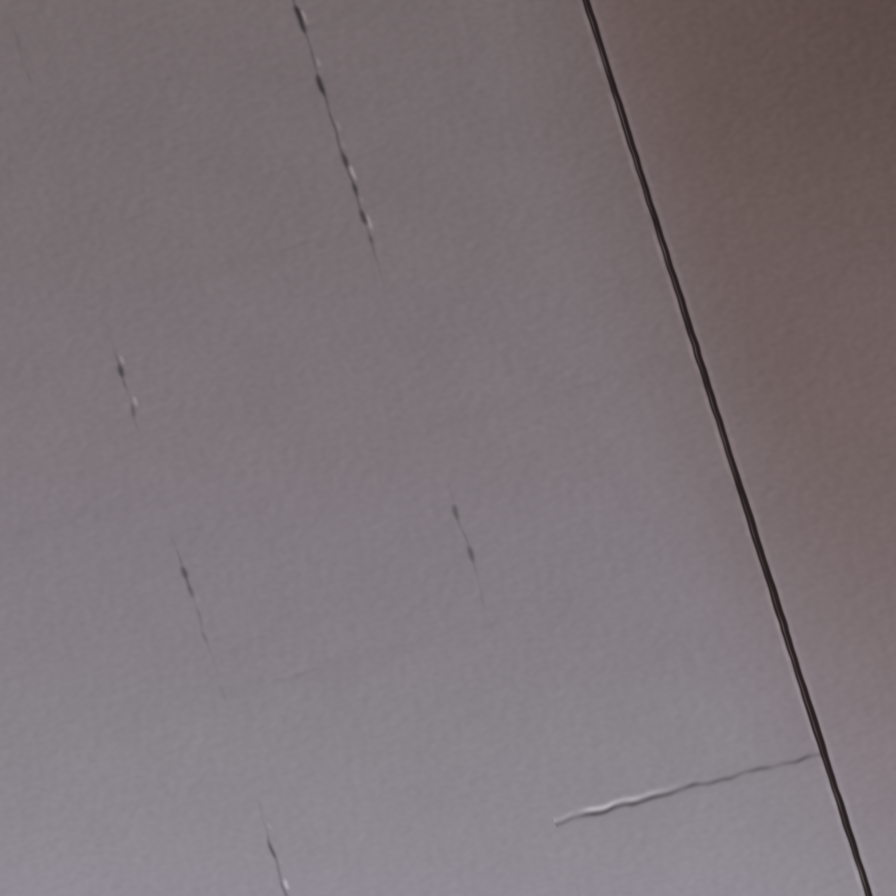
Give the GLSL for this texture, as a Shadertoy shader.

```glsl
// Slanted floor boards in soft light: a grey-mauve wash that warms to brown at the
// upper right, one deep gap, two worn seams and staggered butt joints.
// Board space comes from a shear; gradient noise gives the wear and the fine grain.

const float BOARD_WIDTH = 0.325;   // horizontal distance between seams
const float BOARD_LENGTH = 0.48;   // distance between butt joints
const float SEAM_SLANT = 0.316;
const float JOINT_SLANT = 0.26;
const float GAP_ID = 1.0;          // seam that is open as a deep gap

const vec3 SHADE_TOP = vec3(0.452, 0.416, 0.426);
const vec3 LIGHT_GAIN = vec3(0.114, 0.130, 0.155);
const vec3 WARM_LOSS = vec3(0.044, 0.073, 0.092);
const vec3 GAP_COLOR = vec3(0.13, 0.10, 0.10);

vec2 hashGradient(vec2 cell) {
    vec2 q = vec2(dot(cell, vec2(127.1, 311.7)), dot(cell, vec2(269.5, 183.3)));
    return 2.0 * fract(sin(q) * 43758.5) - 1.0;
}

float gradientNoise(vec2 p) {
    vec2 i = floor(p), f = fract(p);
    vec2 u = f * f * f * (f * (f * 6.0 - 15.0) + 10.0);
    vec2 e = vec2(0.0, 1.0);
    float a = dot(hashGradient(i), f);
    float b = dot(hashGradient(i + e.yx), f - e.yx);
    float c = dot(hashGradient(i + e.xy), f - e.xy);
    float d = dot(hashGradient(i + e.yy), f - e.yy);
    return mix(mix(a, b, u.x), mix(c, d, u.x), u.y);
}

// Soft line profile around distance zero
float band(float dist, float width) {
    float t = dist / width;
    return exp(-t * t);
}

// Broad light: brighter downwards, brown and dim towards the upper right
vec3 floorLight(vec2 uv, float across) {
    vec3 color = SHADE_TOP + LIGHT_GAIN * pow(clamp(1.0 - uv.y, 0.0, 1.0), 1.45);
    float warm = smoothstep(0.6, 1.35, across) * mix(0.4, 1.0, smoothstep(0.0, 0.5, uv.y));
    float corner = smoothstep(0.36, 0.0, distance(uv, vec2(1.02, 1.0)));
    return color - WARM_LOSS * warm - 0.045 * corner;
}

// Fine plaster-like grain with faint larger mottling
float grain(vec2 uv) {
    vec2 p = vec2(uv.x + 0.4 * uv.y, uv.y - 0.4 * uv.x);
    float fine = gradientNoise(p * vec2(110.0, 150.0));
    float relief = gradientNoise(p * 72.0) - gradientNoise(p * 72.0 + vec2(0.3, -0.3));
    float mottle = gradientNoise(p * 11.0 + 3.7) + 0.6 * gradientNoise(p * 27.0 + 1.9);
    return 0.018 * fine + 0.015 * relief + 0.010 * mottle;
}

// Open gap: dark gritty core with a thin lit edge on either side
vec3 drawGap(vec3 color, float dist, float along) {
    float d = dist + 0.0012 * gradientNoise(vec2(along * 55.0, 2.4));
    float wear = 0.5 + gradientNoise(vec2(along * 34.0, 6.3));
    float width = 0.0036 + 0.0014 * gradientNoise(vec2(along * 14.0, 3.6));
    color += 0.075 * wear * band(d + 0.0068, 0.0022);
    color += 0.03 * band(d - 0.0070, 0.0024);
    float core = 1.0 - smoothstep(width - 0.0016, width + 0.0016, abs(d));
    color = mix(color, GAP_COLOR, 0.93 * core);
    return color + 0.16 * wear * band(d + 0.0012, 0.0012);
}

// Closed seam: broken hairline with short dark flecks and small chipped highlights
vec3 drawSeam(vec3 color, float dist, float along, float id) {
    float d = dist + 0.0045 * gradientNoise(vec2(along * 38.0, id * 3.1 + 0.4));
    float presence = smoothstep(-0.12, 0.2, gradientNoise(vec2(along * 6.0, id * 7.3 + 0.6)));
    float broken = smoothstep(-0.25, 0.2, gradientNoise(vec2(along * 48.0, id * 2.9 + 0.5)));
    float fleck = smoothstep(0.08, 0.38, gradientNoise(vec2(along * 42.0, id * 5.7 + 0.4)));
    float chip = smoothstep(0.12, 0.4, gradientNoise(vec2(along * 46.0, id * 4.3 + 9.5)));
    float dark = presence * (0.05 + 0.14 * broken + 0.42 * fleck);
    color *= 1.0 - dark * band(d, 0.0020 + 0.0013 * fleck);
    return color + 0.13 * chip * presence * band(d - 0.0046, 0.0024);
}

// Butt joint: scattered faint creases, or a chipped edge where strength is high
vec3 drawJoint(vec3 color, float dist, float along, float span, float strength) {
    float d = dist + 0.005 * gradientNoise(vec2(along * 42.0, 8.4));
    float wear = 0.5 + gradientNoise(vec2(along * 52.0, 5.5));
    float presence = smoothstep(0.0, 0.35, gradientNoise(vec2(along * 13.0, dist * 4.0 + 2.6)));
    float lit = strength * (1.0 - smoothstep(0.2, 0.6, span));
    float crease = mix(0.07 * presence, 0.32, strength);
    color *= 1.0 - crease * (0.2 + wear) * band(d, 0.0028);
    color *= 1.0 - 0.012 * band(dist, 0.009);
    color += (0.05 * presence * (1.0 - strength) + 0.21 * lit) * wear * band(d - 0.0055, 0.0032);
    return color;
}

void mainImage(out vec4 fragColor, in vec2 fragCoord) {
    vec2 uv = fragCoord / iResolution.xy;

    // Board space: seams at whole values of across
    float across = (uv.x + SEAM_SLANT * uv.y - 0.645) / BOARD_WIDTH;
    float board = floor(across);
    float seamId = min(round(across), GAP_ID);
    float seamDist = (across - seamId) * BOARD_WIDTH * inversesqrt(1.0 + SEAM_SLANT * SEAM_SLANT);

    vec3 color = floorLight(uv, across) + grain(uv);

    // Joints are staggered by half a board; the gap board has none
    float row = (uv.y - JOINT_SLANT * uv.x + 0.08) / BOARD_LENGTH + 0.5 * mod(board, 2.0);
    float jointDist = (row - round(row)) * BOARD_LENGTH * inversesqrt(1.0 + JOINT_SLANT * JOINT_SLANT);
    float strength = smoothstep(0.4, 0.2, uv.y) * step(0.0, board);
    if (board < GAP_ID) color = drawJoint(color, jointDist, uv.x, fract(across), strength);

    if (seamId == GAP_ID) color = drawGap(color, seamDist, uv.y);
    else color = drawSeam(color, seamDist, uv.y, seamId);

    fragColor = vec4(clamp(color, 0.0, 1.0), 1.0);
}
```
